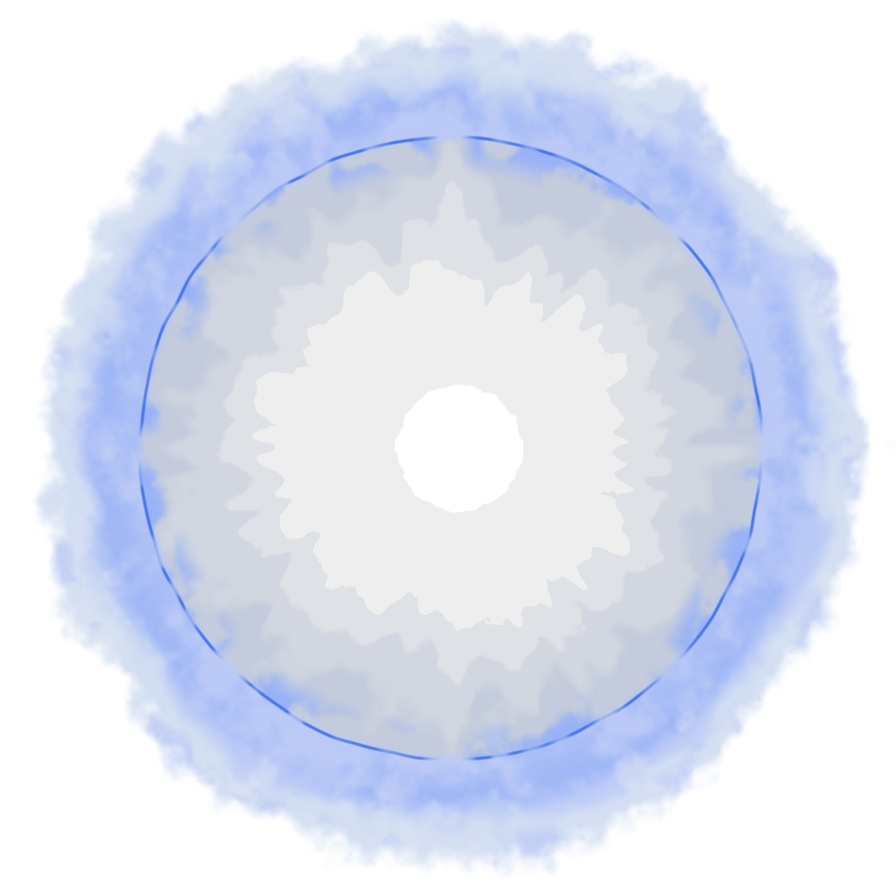
Write a WebGL 2 fragment shader that draws this background.

```glsl
#version 300 es
precision highp float;
// A soft blue watercolour halo around a thin broken ring and a ragged pale grey burst.
uniform vec2 u_resolution;
out vec4 outColor;

const float TAU = 6.2831853;
const vec3 WHITE = vec3(1.0);
const vec3 CORE_GREY = vec3(0.933);
const vec3 PALE_GREY = vec3(0.872, 0.882, 0.898);
const vec3 COOL_GREY = vec3(0.822, 0.840, 0.880);
const vec3 STEEL = vec3(0.755, 0.790, 0.860);
const vec3 MIST = vec3(0.850, 0.890, 0.945);
const vec3 SKY = vec3(0.735, 0.790, 0.965);
const vec3 BLUE = vec3(0.600, 0.700, 0.965);
const vec3 RING_BLUE = vec3(0.270, 0.460, 0.920);

float hash(vec2 cell) {
    vec3 q = fract(cell.xyx * vec3(0.1031, 0.1030, 0.0973));
    q += dot(q, q.yzx + 33.33);
    return fract((q.x + q.y) * q.z);
}

// Value noise; x repeats after the given period
float noise(vec2 p, float period) {
    vec2 i = floor(p);
    vec2 f = fract(p);
    f = f * f * (3.0 - 2.0 * f);
    float x0 = mod(i.x, period);
    float x1 = mod(i.x + 1.0, period);
    float low = mix(hash(vec2(x0, i.y)), hash(vec2(x1, i.y)), f.x);
    float high = mix(hash(vec2(x0, i.y + 1.0)), hash(vec2(x1, i.y + 1.0)), f.x);
    return mix(low, high, f.y);
}

float fbm(vec2 p) {
    float sum = 0.0;
    float weight = 0.5;
    for (int i = 0; i < 4; i++) {
        sum += weight * noise(p, 512.0);
        p = p * 2.03 + 17.0;
        weight *= 0.5;
    }
    return sum / 0.9375;
}

// Noise stretched along the radius, seamless around the circle
float streaks(float turn, float radius, float count, float stretch) {
    return noise(vec2(turn * count, radius * stretch + count), count);
}

// Grey burst: bands of tone with spiky borders
vec3 burst(vec2 p, float turn, float radius, float soft) {
    float jag = 0.050 * (streaks(turn, radius, 44.0, 9.0) - 0.5)
              + 0.044 * (streaks(turn, radius, 97.0, 14.0) - 0.5)
              + 0.030 * (fbm(p * 45.0 + 40.0) - 0.5);
    float axis = sin(turn * TAU * 2.0);
    float spoke = exp(-axis * axis * 130.0);
    float level = radius + jag - 0.045 * spoke * smoothstep(0.24, 0.33, radius);
    vec3 color = mix(CORE_GREY, PALE_GREY, smoothstep(-soft, soft, level - 0.200));
    color = mix(color, COOL_GREY, smoothstep(0.242, 0.250, level));
    float shade = level + 0.05 * (fbm(p * 22.0 + 70.0) - 0.5);
    color = mix(color, STEEL, 0.85 * smoothstep(0.282, 0.312, shade));
    float rough = 0.009 * (fbm(p * 80.0 + 9.0) - 0.5);
    float hole = length(p - vec2(0.010, 0.0)) + rough;
    return mix(WHITE, color, smoothstep(-soft, soft, hole - 0.070));
}

// Blue wash: mottled near the ring, paler towards the frayed rim
vec3 halo(vec2 p, float radius) {
    float cloud = fbm(p * 15.0 + 60.0);
    float grain = fbm(p * 42.0 + 90.0);
    float mottle = smoothstep(0.36, 0.66, 0.55 * cloud + 0.45 * grain);
    float belt = exp(-pow((radius - 0.392) / 0.026, 2.0));
    vec3 color = mix(SKY, BLUE, clamp(mottle * 0.7 + belt * 0.35 - 0.22, 0.0, 1.0));
    float frayed = radius + 0.065 * (cloud - 0.5) + 0.030 * (grain - 0.5);
    color = mix(color, MIST, 0.85 * smoothstep(0.400, 0.440, frayed));
    float veil = smoothstep(0.52, 0.70, fbm(p * 19.0 + 130.0));
    color = mix(color, MIST, 0.55 * veil * smoothstep(0.36, 0.41, radius));
    float fringe = smoothstep(0.50, 0.72, fbm(p * 30.0 + 170.0));
    color = mix(color, SKY, 0.7 * fringe * smoothstep(0.42, 0.45, radius));
    return mix(color, WHITE, smoothstep(0.446, 0.474, frayed));
}

void main() {
    float side = min(u_resolution.x, u_resolution.y);
    vec2 p = (gl_FragCoord.xy - 0.5 * u_resolution) / side - vec2(0.003, 0.0);
    float pixel = 1.0 / side;
    float radius = length(p);
    float turn = atan(p.y, p.x) / TAU + 0.5;
    float ringRadius = 0.347;

    // Eight arcs, parted by gaps every eighth of a turn
    float arc = smoothstep(0.10, 0.38, abs(sin(turn * TAU * 4.0)));

    // Burst inside, wash outside
    vec3 inner = burst(p, turn, radius, 0.0004 + 0.5 * pixel);
    vec3 color = mix(inner, halo(p, radius), smoothstep(0.337, 0.353, radius));

    // Blue stains clinging to the inner side of the ring
    float stain = streaks(turn, radius, 58.0, 26.0) * 0.5 + fbm(p * 34.0) * 0.5;
    float nearRing = smoothstep(0.302, 0.340, radius) * (1.0 - smoothstep(0.344, 0.352, radius));
    color = mix(color, BLUE, arc * nearRing * smoothstep(0.42, 0.62, stain));

    // Thin ring of uneven strength
    float wobble = 0.003 * (streaks(turn, 0.0, 64.0, 1.0) - 0.5);
    float lineDist = abs(radius + wobble - ringRadius);
    float ring = 1.0 - smoothstep(0.0003, 0.0024 + 0.5 * pixel, lineDist);
    float strength = mix(0.25, 1.0, smoothstep(0.15, 0.7, streaks(turn, 0.0, 120.0, 1.0)));
    color = mix(color, RING_BLUE, ring * arc * strength);

    outColor = vec4(color, 1.0);
}
```
